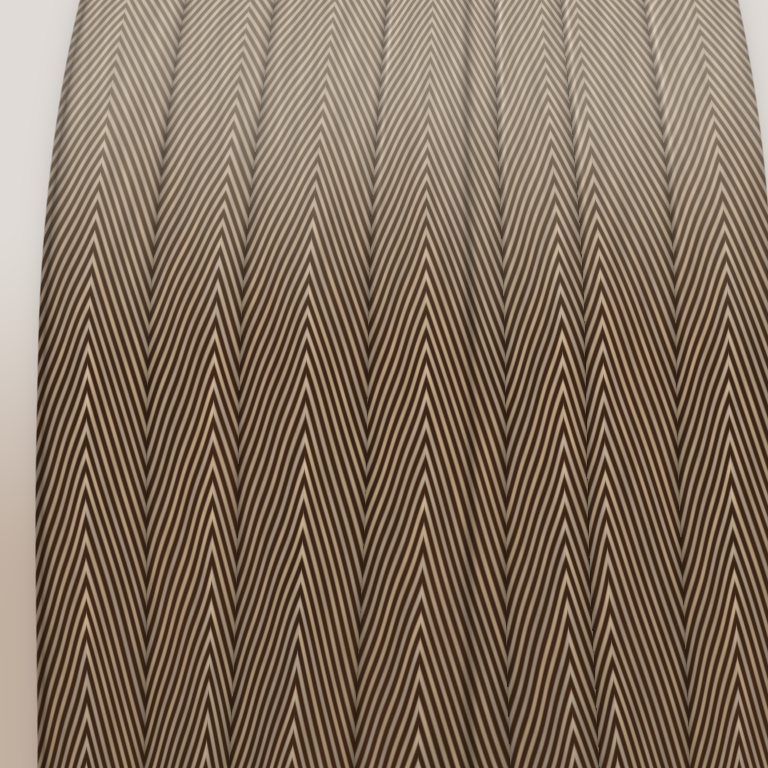
This texture is drawn by a three.js fragment shader. Its source:

```glsl
#define PLEATS 8
#define PLEAT_STEP 0.142
#define THREADS_ACROSS 92.0
#define ROWS_DOWN 25.0
#define ROWS_CURVED 11.0
#define CURVE_DEPTH 0.22
#define DRAPE_CENTER 0.6
#define CLOTH_LEFT 0.049
#define CLOTH_RIGHT 1.009
#define LEAN 0.28
#define WEAR 0.17
#define SEAM_SHADE 0.27

varying vec2 vUv;

const float TAU = 6.28319;
const vec3 WALL_LIGHT = vec3(0.88, 0.86, 0.84);
const vec3 WALL_WARM = vec3(0.76, 0.69, 0.63);
const vec3 YARN_DARK = vec3(0.215, 0.135, 0.08);
const vec3 YARN_RUST = vec3(0.27, 0.16, 0.095);
const vec3 YARN_LIGHT = vec3(0.68, 0.61, 0.53);
const vec3 YARN_GOLD = vec3(0.65, 0.55, 0.41);
const vec3 HAZE_DARK = vec3(0.57, 0.51, 0.44);
const vec3 HAZE_LIGHT = vec3(0.78, 0.73, 0.67);

float hash(vec2 p) {
  return fract(sin(dot(p, vec2(127.1, 311.7))) * 43758.5);
}

float bump(float offset, float width) {
  return exp(-offset * offset / (width * width));
}

// Layered sines for slow, irregular wear
float waves(vec2 p) {
  return (sin(p.x + 1.7 * sin(p.y * 0.7)) + sin(p.y * 1.3 + p.x * 0.6)
    + sin(p.x * 2.3 - p.y * 1.9)) / 3.0;
}

// Unevenly spaced valleys between the pleats
float valley(float k) {
  return 0.052 + PLEAT_STEP * k + 0.036 * cos(TAU * 0.25 * k) * bump(k - 4.0, 2.9);
}

// Position of each ridge between its two valleys
float ridgeShare(float k) {
  return 0.52 + 0.2 * cos(2.1 * (k - 1.0))
    + 0.1 * bump(k - 2.0, 0.5) - 0.22 * bump(k - 5.0, 0.5);
}

void main() {
  float down = 1.0 - vUv.y;

  // Drape narrows over the rounded top, inner pleats fan out below
  float bend = max(0.0, 1.0 - down / 0.45);
  float x = (vUv.x - DRAPE_CENTER) / (1.0 - 0.1 * bend * bend);
  x -= LEAN * (down - 0.5) * x * exp(-12.0 * x * x);
  x += DRAPE_CENTER + 0.002 * sin(down * 9.0 + x * 8.0);

  // Find the pleat holding this point
  float pleat = 0.0;
  for (int i = 1; i < PLEATS; i++) {
    pleat += step(valley(float(i)), x);
  }
  float left = valley(pleat);
  float right = valley(pleat + 1.0);
  float ridge = mix(left, right, ridgeShare(pleat));
  float fromRidge = abs(x - ridge);
  float fromValley = min(abs(x - left), abs(right - x));

  // Chevron threads, foreshortened towards the top
  float rows = ROWS_DOWN * down - ROWS_CURVED * exp(-down / CURVE_DEPTH);
  float phase = rows - fromRidge * THREADS_ACROSS + hash(vec2(pleat, 3.0));
  phase += WEAR * waves(vec2(x * 38.0, down * 17.0));
  float thread = smoothstep(0.12, 0.98, 0.5 + 0.5 * cos(TAU * phase));

  // Yarn colour, varied from thread to thread
  float side = step(ridge, x);
  float tone = hash(vec2(floor(phase + 0.5), pleat * 2.0 + side));
  float patches = 0.5 + 0.5 * waves(vec2(x * 24.0, down * 8.0) + 2.0);
  vec3 darkYarn = mix(YARN_DARK, YARN_RUST, patches * 0.7);
  vec3 lightYarn = mix(YARN_LIGHT, YARN_GOLD, tone * 0.6);
  lightYarn *= 0.94 + 0.12 * tone - 0.1 * smoothstep(0.5, 1.0, down);
  lightYarn += 0.1 * exp(-fromRidge * 140.0);

  // Pale light on the upper curve
  float haze = 1.0 - smoothstep(0.06, 0.5, down + 0.05 * (patches - 0.5));
  darkYarn = mix(darkYarn, HAZE_DARK, haze);
  lightYarn = mix(lightYarn, HAZE_LIGHT, haze);
  vec3 cloth = mix(darkYarn, lightYarn, thread);

  // Valley shadows, a soft tuck and raised pleat lips
  cloth *= 1.0 - SEAM_SHADE * (0.8 + 0.4 * patches) * exp(-fromValley / 0.005);
  float tuck = bump(x - right + 0.045, 0.007) * bump(pleat - 3.0, 0.5);
  cloth *= 1.0 - 0.22 * tuck;
  cloth += 0.1 * bump(x - left - 0.009, 0.003) * haze * step(2.5, pleat);

  // Fine fibre streaks and the turned cloth edge
  cloth *= 1.0 + 0.05 * waves(vec2(x * 190.0, down * 31.0));
  float edgeDistance = min(x - CLOTH_LEFT, CLOTH_RIGHT - x);
  cloth *= 1.0 - 0.15 * exp(-max(edgeDistance, 0.0) / 0.01);

  // Plain wall with a soft shadow beside the cloth
  vec3 wall = mix(WALL_LIGHT, WALL_WARM, smoothstep(0.28, 0.8, down));
  wall *= 1.0 - 0.07 * exp(min(edgeDistance, 0.0) / 0.012);

  float inside = smoothstep(-0.0015, 0.0015, edgeDistance);
  gl_FragColor = vec4(mix(wall, cloth, inside), 1.0);
}
```
